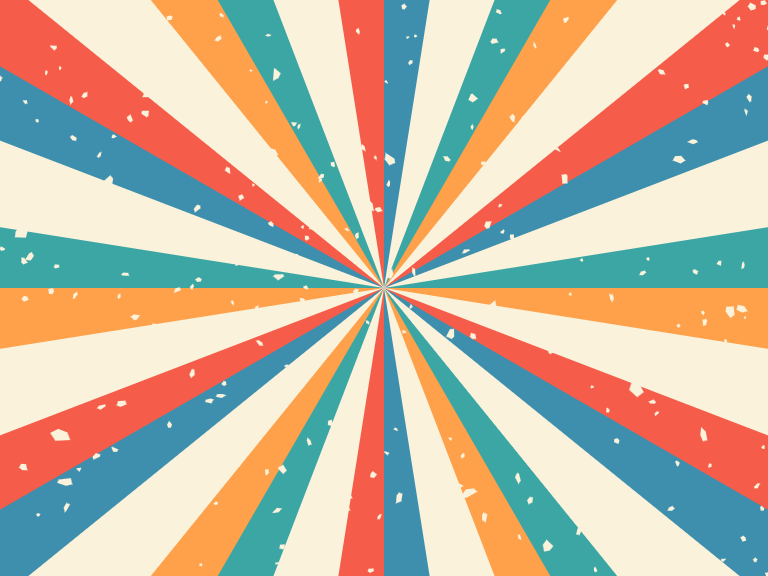
Reproduce this background procedurally as a Shadertoy shader.

```glsl
const vec3 CREAM  = vec3(0.98, 0.95, 0.86);
const vec3 RED    = vec3(0.96, 0.36, 0.29);
const vec3 BLUE   = vec3(0.24, 0.56, 0.68);
const vec3 TEAL   = vec3(0.23, 0.65, 0.64);
const vec3 ORANGE = vec3(1.00, 0.63, 0.29);

const float TAU = 6.2831853;
const float SECTORS = 12.0;         // pairs of coloured rays around the centre
const float RAY_ANGLE = TAU / 40.0; // width of one coloured ray
const float CELL = 0.047;           // spacing of the flakes, in canvas heights
const float FLAKE_MIN = 0.0025;
const float FLAKE_MAX = 0.0065;
const float FLAKE_EXTRA = 0.006;    // added to a rare few flakes
const float FLAKE_CHANCE = 0.46;
const float CLUSTER_SCALE = 9.0;

float hash(vec2 p) {
    vec3 q = fract(vec3(p.xyx) * 0.1031);
    q += dot(q, q.yzx + 33.33);
    return fract((q.x + q.y) * q.z);
}

float noise(vec2 p) {
    vec2 i = floor(p), f = fract(p);
    f = f * f * (3.0 - 2.0 * f);
    return mix(mix(hash(i), hash(i + vec2(1, 0)), f.x),
               mix(hash(i + vec2(0, 1)), hash(i + vec2(1, 1)), f.x), f.y);
}

float coverage(float dist, float pixel) {
    return clamp(0.5 - dist / pixel, 0.0, 1.0);
}

// Coloured ray pairs with cream gaps, measured clockwise from straight up
vec3 sunburst(vec2 p, float pixel) {
    float turn = atan(p.x, p.y) * SECTORS / TAU;
    float nearest = floor(turn + 0.5);
    float angle = (turn - nearest) * TAU / SECTORS;
    float index = mod(nearest + SECTORS, SECTORS);
    bool odd = mod(index, 2.0) > 0.5;

    vec3 before = odd ? TEAL : RED;
    vec3 after = odd ? ORANGE : BLUE;
    if (index > (odd ? 7.5 : 5.5)) {
        vec3 swapped = before;
        before = after;
        after = swapped;
    }

    float radius = length(p);
    vec3 ray = mix(after, before, coverage(radius * sin(angle), pixel));
    float edge = radius * sin(abs(angle) - RAY_ANGLE);
    return mix(CREAM, ray, coverage(edge, pixel));
}

// Irregular five-sided chip cut by jittered half planes
float flake(vec2 p, vec2 id) {
    float spin = TAU * hash(id + 11.3);
    float c = cos(spin), s = sin(spin);
    p = mat2(c, -s, s, c) * p;
    p.x /= mix(1.0, 1.8, hash(id + 23.7));

    float big = hash(id + 37.1);
    float size = mix(FLAKE_MIN, FLAKE_MAX, big) + FLAKE_EXTRA * pow(big, 18.0);
    float dist = -1.0;
    for (int i = 0; i < 5; i++) {
        float side = float(i);
        float a = (side + 0.6 * (hash(id + side * 7.7) - 0.5)) * TAU / 5.0;
        float reach = size * mix(0.5, 1.0, hash(id + side * 5.9 + 51.0));
        dist = max(dist, dot(p, vec2(cos(a), sin(a))) - reach);
    }
    return dist;
}

// Nearest chip among the neighbouring cells, thinned out into clusters
float flakeField(vec2 p) {
    vec2 cell = floor(p / CELL);
    float dist = 1.0;
    for (int y = -1; y <= 1; y++) {
        for (int x = -1; x <= 1; x++) {
            vec2 id = cell + vec2(x, y) + 100.0;
            float density = noise(id * CELL * CLUSTER_SCALE);
            float chance = FLAKE_CHANCE * mix(0.4, 1.6, density);
            if (hash(id + 3.1) < chance) {
                vec2 jitter = vec2(hash(id + 61.9), hash(id + 83.3));
                vec2 centre = (id - 100.0 + jitter) * CELL;
                dist = min(dist, flake(p - centre, id));
            }
        }
    }
    return dist;
}

void mainImage(out vec4 fragColor, in vec2 fragCoord) {
    float pixel = 1.0 / iResolution.y;
    vec2 p = (fragCoord - 0.5 * iResolution.xy) * pixel;
    vec3 color = sunburst(p, pixel);
    color = mix(color, CREAM, coverage(flakeField(p), pixel));
    fragColor = vec4(color, 1.0);
}
```
